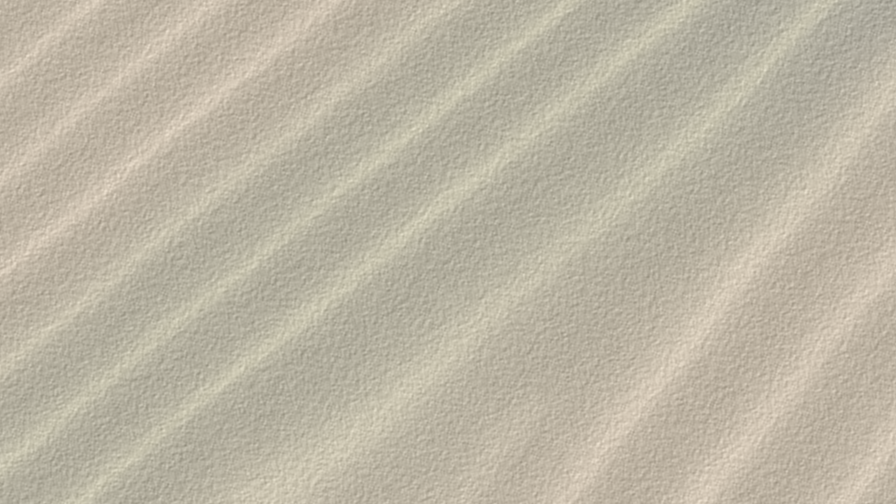
Write a Shadertoy shader that draws this texture.

```glsl
// Wind-rippled pale sand: curved diagonal ridges with fine embossed grain.

const vec3 WARM_VALLEY = vec3(0.725, 0.685, 0.620);
const vec3 COOL_VALLEY = vec3(0.685, 0.668, 0.605);
const vec3 WARM_CREST  = vec3(0.855, 0.805, 0.735);
const vec3 COOL_CREST  = vec3(0.805, 0.787, 0.700);

// Integer hash, 0..1
float hash(ivec2 cell) {
    uvec2 q = uvec2(cell) * uvec2(1597u, 3812u);
    uint n = (q.x ^ (q.y * 2749u)) + 7919u;
    n = (n ^ (n >> 15)) * 73471u;
    n = (n ^ (n >> 13)) * 91733u;
    n ^= n >> 16;
    return float(n & 65535u) / 65535.0;
}

float valueNoise(vec2 p) {
    ivec2 c = ivec2(floor(p));
    vec2 f = fract(p);
    f = f * f * (3.0 - 2.0 * f);
    float low  = mix(hash(c), hash(c + ivec2(1, 0)), f.x);
    float high = mix(hash(c + ivec2(0, 1)), hash(c + ivec2(1, 1)), f.x);
    return mix(low, high, f.y);
}

float fbm(vec2 p) {
    float sum = 0.0, amp = 0.5;
    for (int i = 0; i < 4; i++) {
        sum += amp * valueNoise(p);
        p = mat2(0.8, 0.6, -0.6, 0.8) * p * 2.03 + 17.3;
        amp *= 0.5;
    }
    return sum;
}

// Position across the ripples; lines steepen towards the lower right
float acrossRipples(vec2 p) {
    float depth = 1.0 - p.y;
    float lean = mix(1.22, 0.80, smoothstep(1.2, 2.1, p.x + 0.95 * depth));
    return p.x + lean * depth;
}

// Ripple count, with wider spacing beyond the middle
float ripplePhase(float across) {
    return 4.25 * across + 0.15 - 0.6 * max(across - 1.4, 0.0);
}

// Soft rise on one side, steeper fall on the other
float crestProfile(float offset, float width) {
    float w = width * (offset < 0.0 ? 1.3 : 0.8);
    return exp(-offset * offset / (w * w));
}

// Directional relief of the grains, turned by the given angle
float grainRelief(vec2 p, float density, float angle) {
    float c = cos(angle), s = sin(angle);
    mat2 turn = mat2(c, s, -s, c);
    vec2 q = turn * p * density;
    vec2 toLight = turn * vec2(-0.35, 0.35);
    return valueNoise(q - toLight) - valueNoise(q + toLight);
}

void mainImage(out vec4 fragColor, in vec2 fragCoord) {
    vec2 p = fragCoord / iResolution.y;
    float across = acrossRipples(p);
    float along = p.x + p.y;

    // Ripples with gentle wandering
    float wander = fbm(p * 3.0 + 5.0) - 0.47;
    float phase = ripplePhase(across) + 0.14 * wander;
    float index = floor(phase + 0.5);
    float offset = phase - index;

    // Each crest varies in strength, and along its length
    float strength = mix(0.75, 1.0, hash(ivec2(int(index), 31)));
    strength *= mix(0.75, 1.15, valueNoise(vec2(along * 2.6, index * 7.0)));
    float width = mix(0.085, 0.135, valueNoise(vec2(along * 2.0, index * 5.0 + 3.0)));
    float crest = strength * crestProfile(offset, width);
    float swell = 0.5 + 0.5 * cos(6.28318 * (offset + 0.07));

    // Short side ridge that forks in near the bottom
    float fork = crestProfile(phase - 7.47, 0.10) * smoothstep(0.28, 0.14, p.y);
    float height = clamp(0.52 * max(crest, 0.8 * fork) + 0.30 * swell, 0.0, 1.0);

    // Cool diagonal band between warm corners
    float tintAcross = across + 0.2 * wander;
    float cool = smoothstep(0.65, 1.10, tintAcross)
               * (1.0 - smoothstep(1.40, 1.95, tintAcross - 0.25 * p.y));
    vec3 valley = mix(WARM_VALLEY, COOL_VALLEY, cool);
    vec3 crestColor = mix(WARM_CREST, COOL_CREST, cool);
    vec3 color = mix(valley, crestColor, height);

    // Blue-grey shade in the upper right
    float shade = smoothstep(0.9, 1.8, p.x) * smoothstep(0.55, 1.0, p.y);
    color += shade * (1.0 - height) * vec3(-0.018, -0.012, 0.002);

    // Sand grain in two sizes, with faint mottling
    float grain = 0.075 * grainRelief(p, 155.0, 0.5)
                + 0.075 * grainRelief(p + 3.7, 235.0, 1.2);
    float mottle = 0.025 * (fbm(p * 40.0) - 0.47);
    color += grain + mottle + 0.006;

    fragColor = vec4(clamp(color, 0.0, 1.0), 1.0);
}
```
